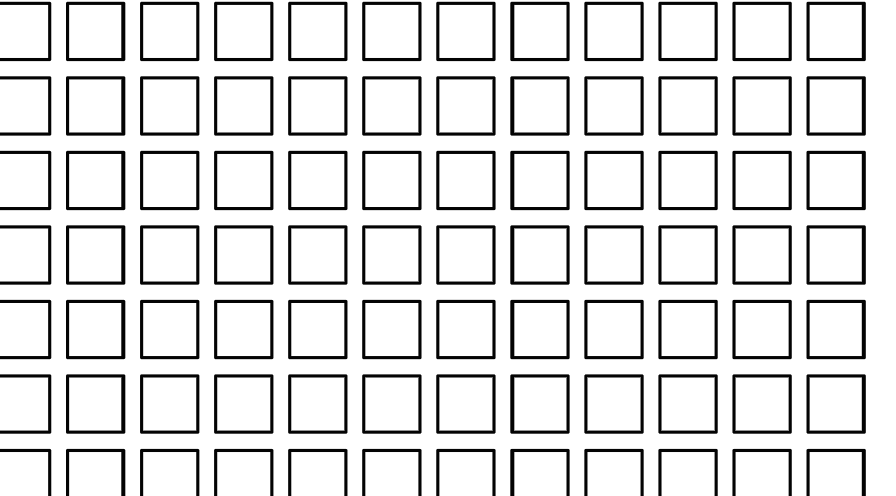
Write a Shadertoy shader that draws this pattern.

```glsl
// Grid of thin black outlined squares on white, the first column and last row cut by the canvas edge.

// All lengths are in row pitches.
const float ROWS_PER_HEIGHT = 6.656;
const vec2 PITCH = vec2(0.9937, 1.0);
const vec2 FIRST_CENTER = vec2(0.290, 0.422);  // from the top left
const float LAST_COLUMN = 11.0;
const float HALF_SIZE = 0.398;
const float LINE_WIDTH = 0.042;
const float EXTRA_WIDTH = 0.012;
const float CORNER_RADIUS = 0.022;
const vec3 PAPER = vec3(1.0);
const vec3 INK = vec3(0.01);

// Signed distance to a box with rounded corners.
float roundedBox(vec2 p, vec2 halfSize, float radius) {
    vec2 q = abs(p) - halfSize + radius;
    return length(max(q, 0.0)) + min(max(q.x, q.y), 0.0) - radius;
}

// Antialiased coverage of the inside of a distance field.
float coverage(float dist, float pixel) {
    return clamp(0.5 - dist / pixel, 0.0, 1.0);
}

// One when a column is at the given place in every run of ten.
float everyTenth(float column, float place) {
    return 1.0 - step(0.5, abs(mod(column, 10.0) - place));
}

// Outlined square whose left and right strokes may be heavier.
float squareOutline(vec2 p, float extraLeft, float extraRight, float pixel) {
    float outer = roundedBox(p, vec2(HALF_SIZE), CORNER_RADIUS);
    vec2 innerHalf = vec2(HALF_SIZE - LINE_WIDTH);
    innerHalf.x -= 0.5 * (extraLeft + extraRight);
    vec2 innerCenter = vec2(0.5 * (extraLeft - extraRight), 0.0);
    float inner = roundedBox(p - innerCenter, innerHalf, 0.0);
    return coverage(max(outer, -inner), pixel);
}

void mainImage(out vec4 fragColor, in vec2 fragCoord) {
    // Measure down from the top left corner
    float pixel = ROWS_PER_HEIGHT / iResolution.y;
    vec2 p = vec2(fragCoord.x, iResolution.y - fragCoord.y) * pixel;

    // Repeat the cell, ending at the last column
    vec2 grid = p - FIRST_CENTER;
    vec2 cell = floor(grid / PITCH + 0.5);
    cell.x = min(cell.x, LAST_COLUMN);
    vec2 local = grid - cell * PITCH;

    // Heavier side strokes in some columns
    float extraLeft = EXTRA_WIDTH * everyTenth(cell.x, 7.0);
    float extraRight = EXTRA_WIDTH * everyTenth(cell.x, 1.0);

    float ink = squareOutline(local, extraLeft, extraRight, pixel);
    fragColor = vec4(mix(PAPER, INK, ink), 1.0);
}
```
